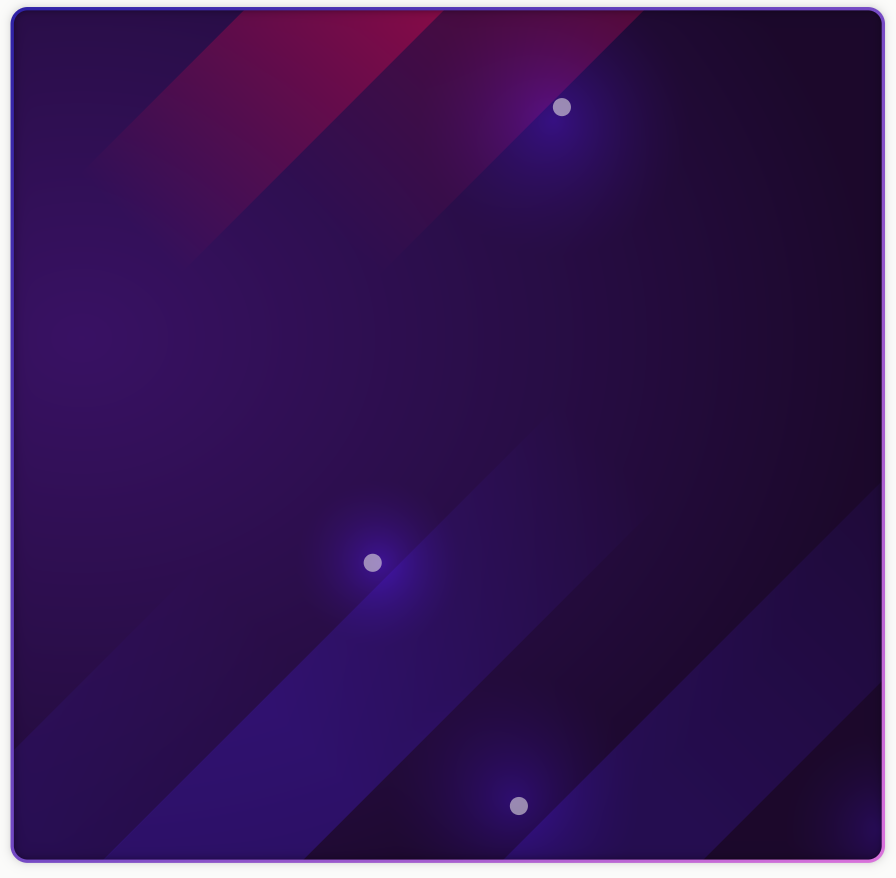
Give the GLSL for this background, as a Shadertoy shader.

```glsl
// A dark violet rounded card with a bright gradient rim on a pale page.
// Diagonal bands fade along their length over a radial gradient; soft blue
// glows and pale dots lie above. Units: canvas height, origin lower left.

const vec2 CARD_CENTER = vec2(0.510, 0.5046);
const vec2 CARD_HALF = vec2(0.498, 0.4874);
const float CARD_RADIUS = 0.0195;
const float RIM_WIDTH = 0.0038;
const float BAND_WIDTH = 0.2278;

const vec3 PAGE = vec3(0.985, 0.985, 0.98);
const vec3 VIOLET = vec3(0.222, 0.068, 0.390);
const vec3 PLUM = vec3(0.155, 0.050, 0.270);
const vec3 NIGHT = vec3(0.108, 0.033, 0.170);
const vec3 CRIMSON = vec3(0.77, 0.04, 0.30);
const vec3 INDIGO = vec3(0.25, 0.10, 0.72);
const vec3 GLOW = vec3(0.08, 0.02, 0.31);
const vec3 DOT = vec3(0.93, 0.92, 0.91);

// Bands: start across the diagonal, fade-out end, full end, strength.
const vec4 BANDS[5] = vec4[5](
    vec4(0.2895, -0.106, 0.497, 0.62),
    vec4(0.5173, 0.117, 0.724, 0.34),
    vec4(0.8700, -0.420, -0.900, 0.20),
    vec4(1.0970, 0.175, -0.500, 0.38),
    vec4(1.5525, 0.800, -0.150, 0.26));

// Glows: centre, radius, strength.
const vec4 GLOWS[4] = vec4[4](
    vec4(0.631, 0.863, 0.155, 0.85),
    vec4(0.432, 0.358, 0.095, 0.95),
    vec4(0.586, 0.088, 0.145, 0.80),
    vec4(1.005, 0.055, 0.110, 0.60));

const vec2 DOTS[3] = vec2[3](
    vec2(0.640, 0.878), vec2(0.4245, 0.359), vec2(0.591, 0.082));

float roundedBox(vec2 p, vec2 halfSize, float radius) {
    vec2 q = abs(p) - halfSize + radius;
    return length(max(q, 0.0)) + min(max(q.x, q.y), 0.0) - radius;
}

// Coverage of a shape with signed distance d.
float fill(float d, float px) {
    return clamp(0.5 - d / px, 0.0, 1.0);
}

float ramp(float a, float b, float x) {
    return clamp((x - a) / (b - a), 0.0, 1.0);
}

float bandAlpha(vec2 p, vec4 band, float px) {
    float across = p.x + 1.0 - p.y;
    float along = p.x + p.y - 1.0;
    float d = abs(across - band.x - 0.5 * BAND_WIDTH) - 0.5 * BAND_WIDTH;
    return band.w * fill(d * 0.7071, px) * ramp(band.y, band.z, along);
}

float softGlow(vec2 p, vec4 glow) {
    float fall = 1.0 - ramp(0.0, glow.z, length(p - glow.xy));
    return glow.w * fall * mix(fall, 1.0, 0.3);
}

vec3 backdrop(vec2 p) {
    float r = length((p - vec2(0.093, 0.615)) * vec2(1.0, 1.25));
    vec3 color = mix(VIOLET, PLUM, ramp(0.0, 0.54, r));
    return mix(color, NIGHT, ramp(0.54, 0.90, r));
}

vec3 rimColor(vec2 p) {
    float t = 0.5 + 0.5 * (p.x - CARD_CENTER.x - p.y + CARD_CENTER.y);
    vec3 color = mix(vec3(0.18, 0.13, 0.65), vec3(0.46, 0.29, 0.77), ramp(0.0, 0.5, t));
    return mix(color, vec3(0.86, 0.45, 0.86), ramp(0.5, 1.0, t));
}

void mainImage(out vec4 fragColor, in vec2 fragCoord) {
    vec2 p = fragCoord / iResolution.y;
    float px = 1.0 / iResolution.y;
    float edge = roundedBox(p - CARD_CENTER, CARD_HALF, CARD_RADIUS);

    // Card interior
    vec3 card = backdrop(p);
    for (int i = 0; i < 5; i++) {
        vec3 tint = i < 2 ? CRIMSON : INDIGO;
        card = mix(card, tint, bandAlpha(p, BANDS[i], px));
    }
    for (int i = 0; i < 4; i++) {
        card += GLOW * softGlow(p, GLOWS[i]);
    }
    for (int i = 0; i < 3; i++) {
        card = mix(card, DOT, 0.56 * fill(length(p - DOTS[i]) - 0.0103, px));
    }

    // Inner shade and rim
    card *= 1.0 - 0.25 * exp(min(edge + RIM_WIDTH, 0.0) / 0.004);
    card = mix(rimColor(p), card, fill(edge + RIM_WIDTH, px));

    // Page with a faint shadow around the card
    vec3 page = PAGE * (1.0 - 0.10 * exp(-max(edge, 0.0) / 0.004));
    fragColor = vec4(mix(page, card, fill(edge, px)), 1.0);
}
```
